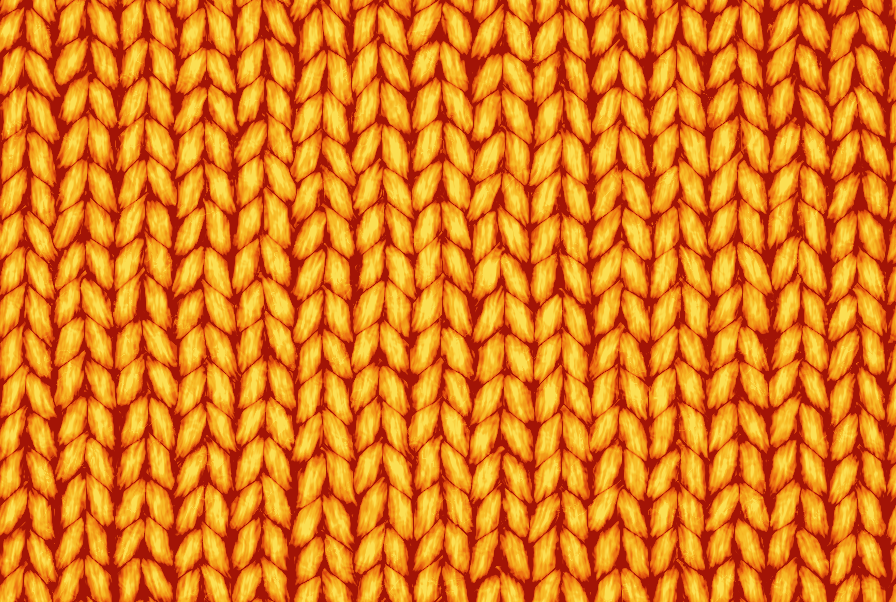
A WebGL 1 fragment shader for this texture:

```glsl
precision highp float;
// Golden stocking-stitch knit: paired ribs of leaning, fibrous wool stitches.

uniform vec2 u_resolution;

const float STRANDS = 30.2;             // half-stitch columns across
const float ROWS = 15.0;                // stitches down
const float STRAND_OFFSET = 0.1;
const float STITCH_PITCH = 1.353;       // row height in strand widths
const vec2 STITCH_RADII = vec2(0.40, 0.94);
const float LEAN = 0.49;                // radians from vertical
const float BEND = 0.16;                // S-curve of each stitch
const float JITTER = 0.16;
const float WANDER = 0.22;
const float FIBRE_STRENGTH = 0.42;
const float FUZZ_STRENGTH = 0.20;
const float HAIR_STRENGTH = 0.15;
const float SEAM_DEPTH = 0.20;

const vec3 GAP_RED = vec3(0.64, 0.08, 0.025);
const vec3 RUST = vec3(0.86, 0.28, 0.05);
const vec3 ORANGE = vec3(0.93, 0.45, 0.07);
const vec3 AMBER = vec3(0.95, 0.60, 0.09);
const vec3 GOLD = vec3(0.97, 0.73, 0.15);
const vec3 STRAW = vec3(0.985, 0.87, 0.32);

float hash(vec2 p) {
  return fract(sin(dot(p, vec2(127.1, 311.7))) * 43758.5);
}

vec2 gradient(vec2 cell) {
  float angle = 6.2832 * hash(cell);
  return vec2(cos(angle), sin(angle));
}

float gradientNoise(vec2 p) {
  vec2 i = floor(p);
  vec2 f = p - i;
  vec2 w = f * f * f * (f * (f * 6.0 - 15.0) + 10.0);
  vec2 e = vec2(1.0, 0.0);
  float low = mix(dot(gradient(i), f), dot(gradient(i + e), f - e), w.x);
  float high = mix(dot(gradient(i + e.yx), f - e.yx),
                   dot(gradient(i + 1.0), f - 1.0), w.x);
  return mix(low, high, w.y);
}

// Position in the frame of one stitch: x across the yarn, y along it.
vec2 stitchFrame(vec2 p, vec2 id) {
  float side = 1.0 - 2.0 * mod(id.x, 2.0);
  vec2 jitter = JITTER * (vec2(hash(id), hash(id + 37.0)) - 0.5);
  vec2 d = p - vec2(id.x + 0.5, (id.y + 0.5) * STITCH_PITCH) - jitter;
  d.x *= side;
  float angle = LEAN + 0.22 * (hash(id + 71.0) - 0.5);
  float c = cos(angle);
  float s = sin(angle);
  vec2 q = vec2(c * d.x - s * d.y, s * d.x + c * d.y);
  q.x += BEND * q.y * (1.0 - q.y * q.y);
  return q;
}

// Vertical shift of a strand, mostly shared by the two strands of a rib.
float strandShift(float strand) {
  return 0.5 * hash(vec2(floor(strand * 0.5), 5.0)) + 0.2 * hash(vec2(strand, 9.0));
}

vec3 woolColor(float t) {
  vec3 c = mix(GAP_RED, RUST, smoothstep(0.04, 0.18, t));
  c = mix(c, ORANGE, smoothstep(0.18, 0.34, t));
  c = mix(c, AMBER, smoothstep(0.34, 0.52, t));
  c = mix(c, GOLD, smoothstep(0.52, 0.73, t));
  return mix(c, STRAW, smoothstep(0.73, 0.97, t));
}

void main() {
  vec2 uv = gl_FragCoord.xy / u_resolution;
  vec2 p = vec2(uv.x * STRANDS + STRAND_OFFSET, uv.y * ROWS * STITCH_PITCH);
  p += WANDER * vec2(gradientNoise(uv * vec2(6.0, 5.0)),
                     gradientNoise(uv * vec2(7.0, 5.0) + 20.0));

  // Highest of the overlapping stitches, with the runner-up for seams.
  float top = -1.0;
  float second = -1.0;
  vec2 local = vec2(0.0);
  vec2 stitch = vec2(0.0);
  for (int i = -1; i <= 1; i++) {
    float strand = floor(p.x) + float(i);
    vec2 shifted = p + vec2(0.0, strandShift(strand));
    for (int j = -1; j <= 1; j++) {
      vec2 id = vec2(strand, floor(shifted.y / STITCH_PITCH) + float(j));
      vec2 q = stitchFrame(shifted, id);
      vec2 r = q / STITCH_RADII;
      float height = 1.0 - dot(r, r);
      second = max(second, min(top, height));
      if (height > top) {
        top = height;
        local = q;
        stitch = id;
      }
    }
  }
  float seam = 1.0 - smoothstep(0.0, 0.28, top - second);

  // Twisted fibres along the yarn, fine fuzz and stray hairs.
  vec2 seed = 50.0 * vec2(hash(stitch + 3.0), hash(stitch + 8.0));
  vec2 twist = vec2(local.x + 0.18 * local.y, local.y);
  float fibre = gradientNoise(twist * vec2(6.5, 1.5) + seed)
              + 0.6 * gradientNoise(twist * vec2(12.0, 2.6) + seed + 11.0);
  float fuzz = gradientNoise(p * vec2(7.0, 5.0) + 2.0 * gradientNoise(p * 1.7));
  float strayLine = abs(gradientNoise(p * vec2(1.7, 1.3) + 0.4 * fuzz + 60.0));
  float hair = (1.0 - smoothstep(0.0, 0.06, strayLine))
             * smoothstep(0.0, 0.3, gradientNoise(p * 0.8 + 90.0));

  // Shade: rounded yarn, soft light from above, deeper tone at the borders.
  float shade = 0.10 + 0.82 * max(top, -0.15) + 0.09 * local.y;
  shade += FIBRE_STRENGTH * fibre * (1.0 - 0.6 * seam) + FUZZ_STRENGTH * fuzz;
  shade += HAIR_STRENGTH * hair - SEAM_DEPTH * seam;
  shade += 0.12 * (hash(stitch + 19.0) - 0.5);
  vec2 edge = abs(uv - vec2(0.45, 0.55));
  shade += 0.06 - 0.32 * dot(edge, edge);
  gl_FragColor = vec4(woolColor(shade), 1.0);
}
```
